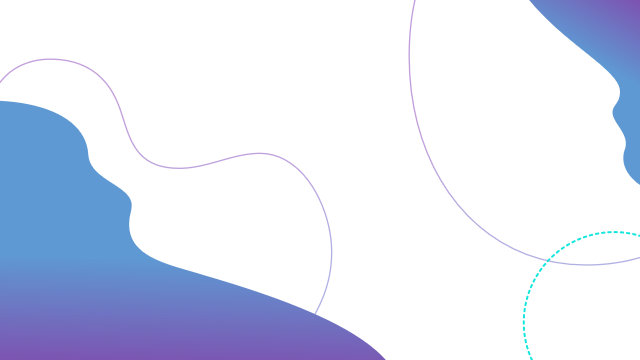
Give the GLSL for this background, as a Shadertoy shader.

```glsl
// Abstract white background with wavy gradient corners, thin curves and a dashed ring.

const vec2 CANVAS = vec2(768.0, 432.0);   // design units, y pointing down
const int CURVE_STEPS = 20;

const vec3 BLUE        = vec3(0.37, 0.60, 0.83);
const vec3 PURPLE      = vec3(0.49, 0.32, 0.69);
const vec3 LINE_PURPLE = vec3(0.76, 0.62, 0.86);
const vec3 LINE_BLUE   = vec3(0.69, 0.70, 0.89);
const vec3 CYAN        = vec3(0.08, 0.90, 0.87);

// Running path: pen position, distance to the stroke, inside parity (-1 inside).
struct Path { vec2 pen; float dist; float side; };

Path startPath(vec2 pen) {
    return Path(pen, 1e5, 1.0);
}

float segmentDistance(vec2 p, vec2 a, vec2 b) {
    vec2 ab = b - a;
    float h = clamp(dot(p - a, ab) / dot(ab, ab), 0.0, 1.0);
    return length(p - a - ab * h);
}

vec2 cubic(vec2 a, vec2 b, vec2 c, vec2 d, float t) {
    float s = 1.0 - t;
    return s * s * s * a + 3.0 * s * s * t * b + 3.0 * s * t * t * c + t * t * t * d;
}

// Extends the path with a cubic curve, tracking distance and ray crossings.
void curveTo(inout Path path, vec2 p, vec2 b, vec2 c, vec2 d) {
    vec2 from = path.pen;
    for (int i = 1; i <= CURVE_STEPS; i++) {
        vec2 to = cubic(path.pen, b, c, d, float(i) / float(CURVE_STEPS));
        path.dist = min(path.dist, segmentDistance(p, from, to));
        if ((from.y <= p.y) != (to.y <= p.y)) {
            float crossX = mix(from.x, to.x, (p.y - from.y) / (to.y - from.y));
            if (p.x < crossX) path.side = -path.side;
        }
        from = to;
    }
    path.pen = d;
}

float coverage(float dist, float pixel) {
    return clamp(0.5 - dist / pixel, 0.0, 1.0);
}

float lowerLeftWave(vec2 p) {
    Path w = startPath(vec2(0, 121));
    curveTo(w, p, vec2(60, 124), vec2(104, 146), vec2(106, 186));
    curveTo(w, p, vec2(108, 216), vec2(156, 222), vec2(158, 245));
    curveTo(w, p, vec2(158, 256), vec2(155, 256), vec2(155, 271));
    curveTo(w, p, vec2(156, 310), vec2(206, 318), vec2(244, 330));
    curveTo(w, p, vec2(330, 355), vec2(424, 388), vec2(463, 432));
    return w.dist * w.side;
}

float upperRightWave(vec2 p) {
    Path w = startPath(vec2(635, 0));
    curveTo(w, p, vec2(680, 55), vec2(744, 84), vec2(744, 110));
    curveTo(w, p, vec2(744, 124), vec2(735, 126), vec2(735, 135));
    curveTo(w, p, vec2(735, 146), vec2(751, 158), vec2(751, 172));
    curveTo(w, p, vec2(751, 180), vec2(748, 180), vec2(748, 190));
    curveTo(w, p, vec2(748, 204), vec2(758, 215), vec2(768, 222));
    curveTo(w, p, vec2(790, 237), vec2(900, 222), vec2(900, 0));  // closes off canvas
    return w.dist * w.side;
}

float hillLine(vec2 p) {
    Path l = startPath(vec2(0, 99));
    curveTo(l, p, vec2(14, 80), vec2(37, 71), vec2(60, 71));
    curveTo(l, p, vec2(104, 71), vec2(130, 93), vec2(143, 128));
    curveTo(l, p, vec2(155, 160), vec2(158, 202), vec2(215, 202));
    curveTo(l, p, vec2(249, 202), vec2(279, 184), vec2(312, 184));
    curveTo(l, p, vec2(365, 184), vec2(398, 251), vec2(398, 302));
    curveTo(l, p, vec2(398, 330), vec2(391, 353), vec2(378, 377));
    return l.dist;
}

float bowlLine(vec2 p) {
    Path l = startPath(vec2(498, 0));
    curveTo(l, p, vec2(493, 22), vec2(491, 45), vec2(491, 68));
    curveTo(l, p, vec2(491, 208), vec2(576, 318), vec2(703, 318));
    curveTo(l, p, vec2(726, 318), vec2(748, 315), vec2(768, 309));
    return l.dist;
}

// Ring cut into evenly spaced rounded dashes.
float dashedRing(vec2 p, vec2 center, float radius, float count) {
    vec2 q = p - center;
    float period = 6.2831853 * radius / count;
    float along = (fract(atan(q.y, q.x) / 6.2831853 * count) - 0.5) * period;
    vec2 toDash = vec2(max(abs(along) - 1.4, 0.0), length(q) - radius);
    return length(toDash) - 1.2;
}

void mainImage(out vec4 fragColor, in vec2 fragCoord) {
    float pixel = CANVAS.y / iResolution.y;
    vec2 p = vec2(fragCoord.x, iResolution.y - fragCoord.y) * pixel;
    vec3 color = vec3(1.0);

    // Thin curves and ring
    vec3 lineColor = mix(LINE_PURPLE, LINE_BLUE, smoothstep(130.0, 350.0, p.y));
    float lines = min(hillLine(p), bowlLine(p)) - 0.8;
    color = mix(color, lineColor, coverage(lines, pixel));
    color = mix(color, CYAN, coverage(dashedRing(p, vec2(737, 387), 108.5, 91.0), pixel));

    // Gradient corners
    float lowTint = clamp((p.y - 305.0) / 130.0 - p.x * 0.0002, 0.0, 1.0);
    float highTint = clamp(1.0 - (CANVAS.x - p.x) * 0.0055 - p.y * 0.0095, 0.0, 1.0);
    color = mix(color, mix(BLUE, PURPLE, lowTint), coverage(lowerLeftWave(p), pixel));
    color = mix(color, mix(BLUE, PURPLE, highTint), coverage(upperRightWave(p), pixel));

    fragColor = vec4(color, 1.0);
}
```
